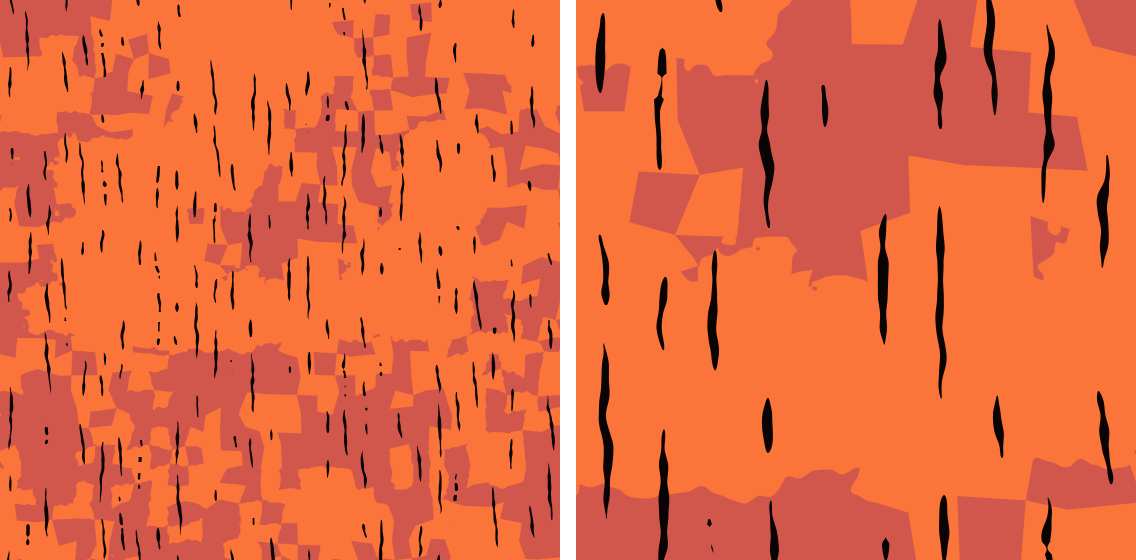
Left, the full canvas; right, a detail of the centre.
Reproduce this pattern procedurally as a Shadertoy shader.

```glsl
const vec3 ORANGE = vec3(0.985, 0.453, 0.228);
const vec3 BRICK = vec3(0.82, 0.34, 0.30);
const vec3 INK = vec3(0.04, 0.018, 0.014);
const float CELLS = 30.0;

// Two uniform random values for an integer lattice point
vec2 hash2(vec2 p) {
    uvec2 v = uvec2(ivec2(floor(p)) + 4096) * 1664525u + 12345u;
    for (int i = 0; i < 2; i++) {
        v.x += v.y * 1664525u;
        v.y += v.x * 1664525u;
        v ^= v >> 16u;
    }
    return vec2(v & 0xffffu) / 65535.0;
}

// Smooth value noise, two independent channels
vec2 noise2(vec2 p) {
    vec2 i = floor(p), f = p - i;
    f = f * f * (3.0 - 2.0 * f);
    return mix(mix(hash2(i), hash2(i + vec2(1, 0)), f.x),
               mix(hash2(i + vec2(0, 1)), hash2(i + vec2(1, 1)), f.x), f.y);
}

// Grid corner pushed off its place, little enough to keep the quads convex
vec2 corner(vec2 i) {
    return i + 0.5 * (hash2(i + 71.0) - 0.5);
}

// Signed distance to one side of a counterclockwise polygon
float side(vec2 p, vec2 a, vec2 b) {
    vec2 e = normalize(b - a);
    return dot(p - a, vec2(e.y, -e.x));
}

float quad(vec2 p, vec2 i) {
    vec2 a = corner(i), b = corner(i + vec2(1, 0));
    vec2 c = corner(i + vec2(1, 1)), d = corner(i + vec2(0, 1));
    return max(max(side(p, a, b), side(p, b, c)), max(side(p, c, d), side(p, d, a)));
}

// Clustered crooked quads; neighbouring coverages add up without seams
float brickCover(vec2 p, float px) {
    vec2 q = p * CELLS, base = floor(q);
    float cover = 0.0;
    for (int y = -1; y <= 1; y++)
    for (int x = -1; x <= 1; x++) {
        vec2 i = base + vec2(x, y);
        float chance = noise2(i * 0.27 + 13.3).x + 0.6 * (hash2(i + 211.0).x - 0.5);
        if (chance > 0.545)
            cover += clamp(0.5 - quad(q, i) / (px * CELLS), 0.0, 1.0);
    }
    return min(cover, 1.0);
}

// Tapered, slightly leaning pen strokes, one per slot of a column
float inkCover(vec2 p, float px) {
    float column = floor(p.x * CELLS);
    float y = p.y * 8.0 + hash2(vec2(column, 503.0)).x;
    vec2 slot = vec2(column, floor(y));
    vec2 shape = hash2(slot + 307.0), place = hash2(slot + 401.0), style = hash2(slot + 601.0);
    if (style.x > 0.68) return 0.0;

    float halfLength = mix(0.06, 0.48, pow(shape.x, 1.3));
    float along = y - floor(y) - mix(halfLength, 1.0 - halfLength, place.x);
    float t = along / halfLength;

    float lean = mix(-0.13, 0.05, shape.y) * along / 8.0;
    float wobble = 0.004 * (noise2(vec2(column * 7.0, p.y * 55.0)).x - 0.5);
    float x = p.x - (column + 0.5 + 0.2 * (place.y - 0.5)) / CELLS - lean - wobble;

    vec2 grain = noise2(vec2(column * 5.0 + 90.0, p.y * 100.0));
    float width = 0.0027 * sqrt(max(0.0, 1.0 - t * t)) * (0.5 + 0.8 * grain.x);
    if (style.y > 0.78) width *= smoothstep(0.4, 0.55, grain.y);
    return clamp(0.5 + (width - abs(x)) / px, 0.0, 1.0) * min(1.0, 2.0 * width / px);
}

void mainImage(out vec4 fragColor, in vec2 fragCoord) {
    float px = 1.0 / iResolution.y;
    vec2 p = fragCoord * px;

    // Ragged edges in some areas only
    float ragged = smoothstep(0.5, 0.75, noise2(p * 7.0 + 31.0).x);
    vec2 rough = noise2(p * 120.0) - 0.5;
    float brick = brickCover(p + 0.006 * ragged * rough, px);

    // Loose orange patches laid over the quads
    float patchField = noise2(p * vec2(5.0, 7.0) + 57.0).x
                     + 0.10 * (noise2(p * 32.0).y - 0.5) + 0.04 * rough.x - 0.73;
    brick *= 1.0 - clamp(0.5 + patchField / max(fwidth(patchField), 1e-4), 0.0, 1.0);

    vec3 color = mix(ORANGE, BRICK, brick);
    color = mix(color, INK, inkCover(p, px));
    fragColor = vec4(color, 1.0);
}
```
